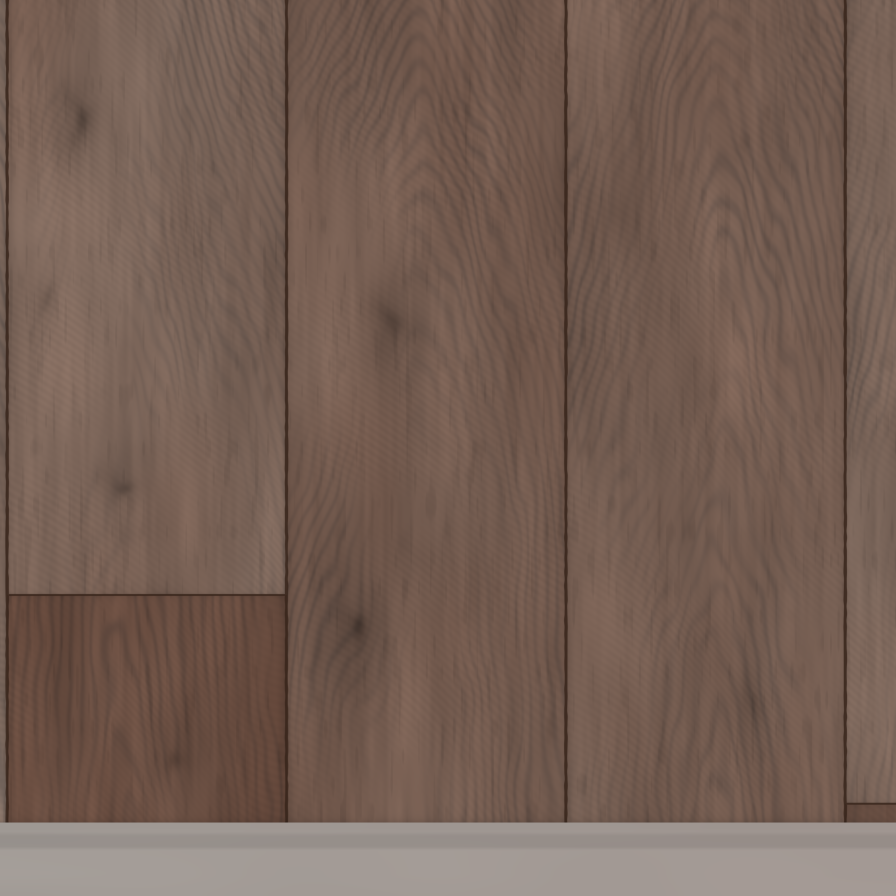
Write a Shadertoy shader that draws this texture.

```glsl
// Brown oak planks standing upright, with a pale skirting board along the bottom.
// Each plank gets its own tone, end joint, knots and arched rings; the rings are
// level lines of a noise-warped hyperbola, overlaid with fine stretched fibres.

float hash(vec2 p) {
    vec3 q = fract(p.xyx * vec3(0.1031, 0.1030, 0.0973));
    q += dot(q, q.yzx + 33.33);
    return fract((q.x + q.y) * q.z);
}

float noise(vec2 p) {
    vec2 i = floor(p), f = fract(p);
    f = f * f * (3.0 - 2.0 * f);
    return mix(mix(hash(i), hash(i + vec2(1, 0)), f.x),
               mix(hash(i + vec2(0, 1)), hash(i + vec2(1, 1)), f.x), f.y);
}

float fbm(vec2 p) {
    float sum = 0.0, amp = 0.5;
    for (int i = 0; i < 4; i++) {
        sum += amp * noise(p);
        p = p * 2.03 + 17.3;
        amp *= 0.5;
    }
    return sum;
}

// Wood colour at p; x is measured from the plank's left edge
vec3 wood(vec2 p, float id, float below) {
    vec2 seed = vec2(id * 7.0 + 31.0, below * 13.0 + 5.0);
    vec2 q = p + seed;

    // Knots darken the wood and push the rings aside
    float knots = 0.0, push = 0.0;
    for (float k = 0.0; k < 4.0; k++) {
        vec2 at = vec2(0.04 + 0.23 * hash(seed + k), 0.12 + 0.22 * (k + hash(seed + k + 40.0)));
        vec2 d = (p - at) * vec2(1.0, 0.65);
        d += 0.02 * (vec2(noise(q * 30.0), noise(q * 30.0 + 9.0)) - 0.5);
        float strength = hash(seed + k + 80.0);
        float r2 = dot(d, d);
        knots += strength * (0.6 * exp(-r2 / 0.0001) + 0.45 * exp(-r2 / 0.0012));
        push += strength * exp(-r2 / 0.002);
    }

    // Arched growth rings, straighter towards the bottom
    float x = p.x - 0.155 - 0.08 * (hash(seed + 3.0) - 0.5);
    float rings = sqrt(x * x + 0.0003) + 0.22 * p.y * p.y;
    rings += 0.10 * fbm(q * vec2(7.0, 2.5)) + 0.008 * noise(q * vec2(50.0, 18.0)) + 0.025 * push;
    float line = pow(0.5 + 0.5 * cos(rings * 470.0), 2.0);
    float patches = smoothstep(0.25, 0.7, fbm(q * vec2(9.0, 3.0) + 50.0));

    // Fibres, short dark pores and a faint slanted ripple
    float fibre = noise(q * vec2(190.0, 12.0)) + noise(q * vec2(75.0, 5.0)) - 1.0;
    float pores = smoothstep(0.68, 0.95, noise(q * vec2(230.0, 32.0) + 70.0));
    float slant = 0.4 + 0.8 * noise(q * vec2(4.0, 1.5));
    float ripple = sin(680.0 * (p.y + slant * p.x)) * noise(q * 14.0);

    float grey = below > 0.5 ? 0.08 : clamp(0.47 + 0.13 * (id - 1.3) * (id - 1.3), 0.0, 1.0);
    grey += 0.55 * (fbm(q * vec2(6.0, 3.0) + 20.0) - 0.47);
    vec3 col = mix(vec3(0.395, 0.285, 0.235), vec3(0.495, 0.415, 0.37), grey);
    col *= 1.03 + 0.07 * fibre + 0.022 * ripple - 0.06 * pores;
    col *= 1.0 - vec3(0.13, 0.11, 0.09) * line * patches;
    col *= 1.0 + 0.22 * (fbm(q * vec2(16.0, 5.0)) - 0.47);
    return col * (1.0 - 0.4 * min(knots, 1.0));
}

// Skirting board: lit lip, shaded groove, flat face
vec3 skirting(vec2 p) {
    vec3 col = mix(vec3(0.64, 0.615, 0.595), vec3(0.64, 0.60, 0.58), p.x);
    float groove = smoothstep(0.050, 0.056, p.y) * (1.0 - smoothstep(0.066, 0.073, p.y));
    col *= 1.0 - 0.08 * groove - 0.03 * smoothstep(0.066, 0.076, p.y);
    return col * (0.99 + 0.02 * noise(p * vec2(6.0, 40.0)));
}

void mainImage(out vec4 fragColor, in vec2 fragCoord) {
    vec2 p = fragCoord / iResolution.y;
    float px = 1.0 / iResolution.y;

    // Plank columns, with end joints stepped from one to the next
    float width = 0.3118;
    float column = (p.x - 0.008) / width;
    float id = floor(column);
    float x = fract(column) * width;
    float joint = mod(0.336 + 0.789 * id, 2.6);
    float below = id > -0.5 && p.y < joint && joint < 1.0 ? 1.0 : 0.0;

    vec3 col = wood(vec2(x, p.y), id, below);

    // Dark seams with a soft shade beside them
    float side = min(x, width - x) + 0.0008 * (noise(vec2(id, p.y * 130.0)) - 0.5);
    float end = abs(p.y - joint);
    float seam = 1.0 - smoothstep(0.0014 - px * 0.5, 0.0014 + px, side);
    seam = max(seam, 1.0 - smoothstep(0.0008 - px * 0.5, 0.0008 + px, end));
    col *= 1.0 - 0.16 * exp(-side / 0.004) - 0.08 * exp(-end / 0.003);
    col = mix(col, vec3(0.22, 0.145, 0.105), 0.85 * seam);

    // Contact shadow, then the board in front
    col *= 1.0 - 0.12 * exp(-max(p.y - 0.082, 0.0) / 0.004);
    col = mix(skirting(p), col, smoothstep(0.082 - px, 0.082 + px, p.y));

    fragColor = vec4(col, 1.0);
}
```
